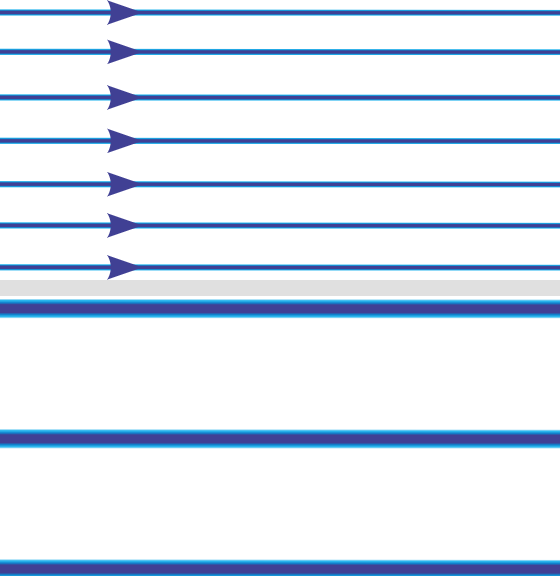
Top, the full canvas; bottom, a detail of the centre.
Give the GLSL for this pattern, as a WebGL 2 fragment shader.

```glsl
#version 300 es
precision highp float;
// Seven horizontal field lines with blue-rimmed indigo cores and swept-back arrowheads.

#define ROWS 7
#define FIRST_ROW 0.0451    // depth of the top line; lengths are in canvas heights
#define ROW_PITCH 0.1517
#define CORE_HALF 0.0057    // half widths of the nested bands
#define BLUE_HALF 0.0080
#define CYAN_HALF 0.0107
#define HEAD_TAIL 0.3830
#define HEAD_NOTCH 0.3955
#define HEAD_TIP 0.5090
#define HEAD_HALF 0.0435
#define TILT 0.0006

uniform vec2 u_resolution;
out vec4 fragColor;

const float PI = 3.14159;
const vec3 WHITE = vec3(1.0);
const vec3 INDIGO = vec3(0.25, 0.25, 0.58);
const vec3 BLUE = vec3(0.06, 0.51, 0.80);
const vec3 CYAN = vec3(0.16, 0.71, 0.93);

// Uneven spacing: a sum of harmonics that vanishes at the first and last rows.
float rowDepth(float row) {
    float phase = PI * row / float(ROWS - 1);
    float drift = dot(vec4(0.00145, -0.00564, -0.00412, -0.00188),
                      sin(phase * vec4(1.0, 2.0, 3.0, 4.0)))
                - 0.00231 * sin(5.0 * phase);
    return FIRST_ROW + ROW_PITCH * row + drift;
}

// Signed distance to a triangular head with a circular bite in its tail.
float arrowHead(vec2 p) {
    vec2 slope = normalize(vec2(HEAD_HALF, HEAD_TIP - HEAD_TAIL));
    float sides = dot(vec2(p.x - HEAD_TIP, abs(p.y)), slope);
    float sagitta = HEAD_NOTCH - HEAD_TAIL;
    float radius = (sagitta * sagitta + HEAD_HALF * HEAD_HALF) / (2.0 * sagitta);
    float bite = radius - length(p - vec2(HEAD_NOTCH - radius, 0.0));
    return max(max(sides, bite), HEAD_TAIL - p.x);
}

// Smooth coverage of the region where the distance is negative.
float inside(float dist, float blur) {
    return clamp(0.5 - dist / blur, 0.0, 1.0);
}

void main() {
    float pixel = 1.0 / u_resolution.y;
    vec2 p = gl_FragCoord.xy * pixel;
    float across = gl_FragCoord.x / u_resolution.x;
    float depth = 1.0 - p.y - TILT * (2.0 * across - 1.0);

    // Nearest line and arrowhead over all rows
    float lineDist = 1e3;
    float headDist = 1e3;
    for (int i = 0; i < ROWS; i++) {
        float offset = depth - rowDepth(float(i));
        lineDist = min(lineDist, abs(offset));
        headDist = min(headDist, arrowHead(vec2(p.x, offset)));
    }

    // Nested bands, thinning slightly to the right
    lineDist *= mix(0.96, 1.04, across);
    float blur = max(pixel, 0.0022);
    vec3 color = mix(WHITE, CYAN, inside(lineDist - CYAN_HALF, blur));
    color = mix(color, BLUE, inside(lineDist - BLUE_HALF, blur));
    color = mix(color, INDIGO, inside(lineDist - CORE_HALF, blur));

    // Arrowheads on top
    color = mix(color, INDIGO, inside(headDist, pixel));
    fragColor = vec4(color, 1.0);
}
```
